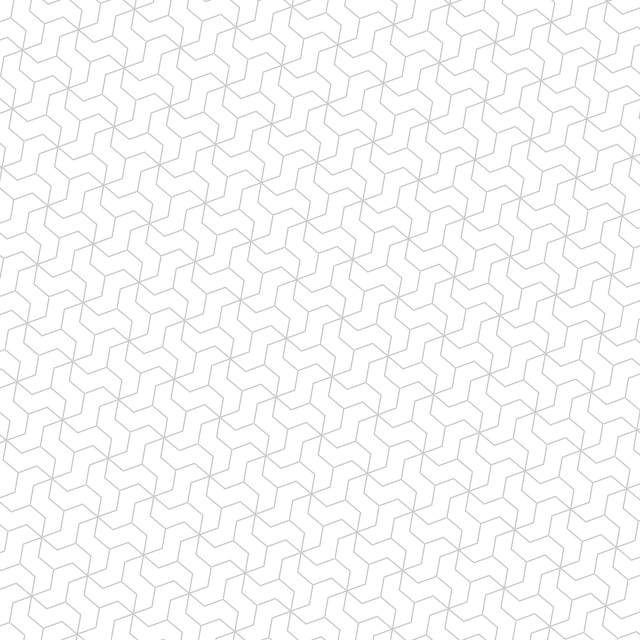
This pattern is drawn by a Shadertoy shader. Its source:

```glsl
// Thin grey six-armed pinwheels on a tilted triangular lattice, forming interlocking chevrons on white.

// Rotates a vector clockwise by an angle
vec2 turn(vec2 p, float angle) {
    float c = cos(angle), s = sin(angle);
    return vec2(c * p.x + s * p.y, c * p.y - s * p.x);
}

float segmentDistance(vec2 p, vec2 a, vec2 b) {
    vec2 ap = p - a, ab = b - a;
    return length(ap - ab * clamp(dot(ap, ab) / dot(ab, ab), 0.0, 1.0));
}

// Offset from the nearest point of a unit triangular lattice
vec2 nearestHub(vec2 p) {
    vec2 cell = vec2(1.0, sqrt(3.0));
    vec2 a = p - cell * floor(p / cell + 0.5);
    vec2 b = p - cell * (floor(p / cell) + 0.5);
    return dot(a, a) < dot(b, b) ? a : b;
}

// Six bent arms, each running from the hub to a triangle centre
float pinwheelDistance(vec2 p) {
    float d = 1.0;
    vec2 elbow = vec2(1.0 / 3.0, 0.0);
    vec2 tip = vec2(0.5, sqrt(3.0) / 6.0);
    for (int i = 0; i < 6; i++) {
        vec2 q = turn(p, radians(60.0 * float(i)));
        d = min(d, segmentDistance(q, vec2(0.0), elbow));
        d = min(d, segmentDistance(q, elbow, tip));
    }
    return d;
}

void mainImage(out vec4 fragColor, in vec2 fragCoord) {
    vec2 uv = fragCoord / iResolution.y;
    float spacing = 0.09308;

    // Tilted lattice, measured in hub spacings
    vec2 p = turn(uv - vec2(0.5348, 0.5033), radians(20.05)) / spacing;
    float d = pinwheelDistance(nearestHub(p)) * spacing;

    // Line coverage, smoothed over one pixel
    float line = clamp((0.001 - d) * iResolution.y + 0.5, 0.0, 1.0);
    fragColor = vec4(mix(vec3(1.0), vec3(0.78), line), 1.0);
}
```
